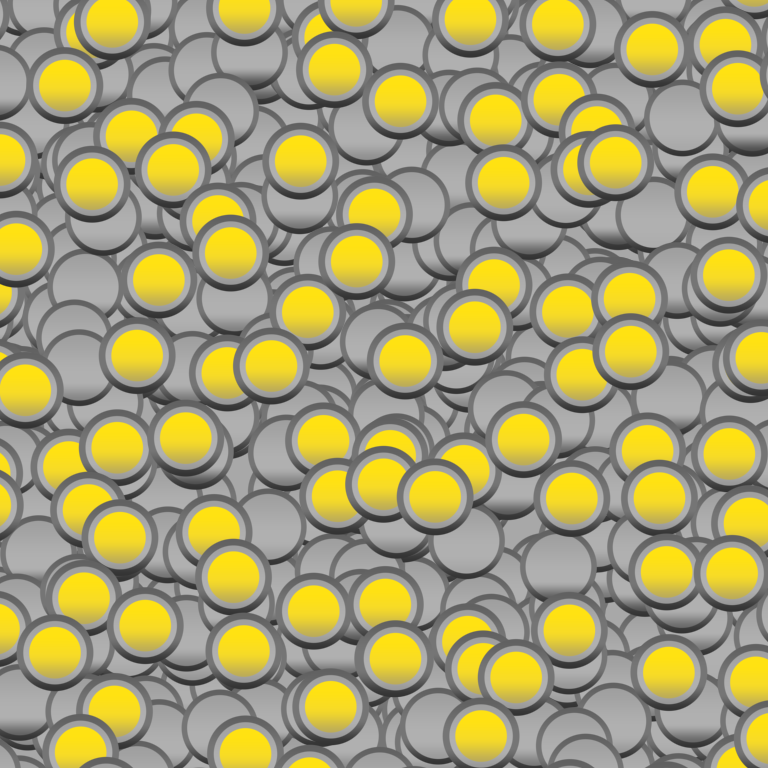
A three.js fragment shader for this pattern:

```glsl
// Heap of overlapping shaded grey discs, topped by ringed discs with yellow centres.
#define CELL 0.108        // spacing of the scatter grid
#define JITTER 0.95       // wander of a disc inside its cell
#define GREY_LAYERS 5     // plain layers under the yellow one
#define RADIUS 0.0500     // outer edge of every disc
#define GREY_RIM 0.0072   // rim width of plain discs
#define CORE_RIM 0.0087   // rim width of yellow discs
#define CORE_RADIUS 0.0336
#define SOFT 0.0011       // half width of smoothed edges

varying vec2 vUv;

vec2 hash2(vec2 p) {
  vec3 q = fract(p.xyx * vec3(0.1031, 0.1030, 0.0973));
  q += dot(q, q.yzx + 33.33);
  return fract((q.xx + q.yz) * q.zy);
}

// Coverage of a disc at distance d from its centre
float discMask(float d, float radius) {
  return 1.0 - smoothstep(radius - SOFT, radius + SOFT, d);
}

// Vertical gradients; h runs from 0 at the bottom to 1 at the top
vec3 rimColor(float h) {
  float tone = mix(0.20, 0.46, smoothstep(0.0, 0.36, h));
  return vec3(mix(tone, 0.38, smoothstep(0.55, 1.0, h)));
}

vec3 faceColor(float h, float shade) {
  float tone = mix(0.69, 0.62, smoothstep(0.4, 1.0, h));
  return vec3(mix(tone, 0.30, shade * (1.0 - smoothstep(0.06, 0.32, h))));
}

vec3 coreColor(float h) {
  vec3 low = mix(vec3(0.72, 0.66, 0.36), vec3(0.97, 0.86, 0.15), smoothstep(-0.08, 0.5, h));
  return mix(low, vec3(1.0, 0.885, 0.07), smoothstep(0.4, 0.85, h));
}

// Paint one disc over the colour below
vec3 paintDisc(vec3 below, vec2 offset, float shade, bool hasCore) {
  float d = length(offset);
  float h = clamp(0.5 + 0.5 * offset.y / RADIUS, 0.0, 1.0);
  float rim = hasCore ? CORE_RIM : GREY_RIM;
  vec3 disc = mix(rimColor(h), faceColor(h, shade), discMask(d, RADIUS - rim));
  if (hasCore) {
    float coreHeight = 0.5 + 0.5 * offset.y / CORE_RADIUS;
    disc = mix(disc, coreColor(coreHeight), discMask(d, CORE_RADIUS));
  }
  return mix(below, disc, discMask(d, RADIUS));
}

// Scatter a layer from top to bottom, so lower discs lie in front
vec3 paintLayer(vec3 color, vec2 uv, float layer, bool hasCore) {
  vec2 p = uv / CELL + layer * vec2(0.37, 0.71);
  vec2 cell = floor(p);
  for (int j = 1; j >= -1; j--) {
    for (int i = -1; i <= 1; i++) {
      vec2 id = cell + vec2(float(i), float(j));
      vec2 seed = id + layer * vec2(57.0, 113.0) + 19.0;
      vec2 center = id + 0.5 + JITTER * (hash2(seed) - 0.5);
      float shade = hasCore ? 0.25 : hash2(seed + 271.0).x;
      color = paintDisc(color, (p - center) * CELL, shade, hasCore);
    }
  }
  return color;
}

void main() {
  vec3 color = vec3(0.66);
  for (int n = 0; n < GREY_LAYERS; n++) {
    color = paintLayer(color, vUv, float(n), false);
  }
  color = paintLayer(color, vUv, float(GREY_LAYERS), true);
  gl_FragColor = vec4(color, 1.0);
}
```
